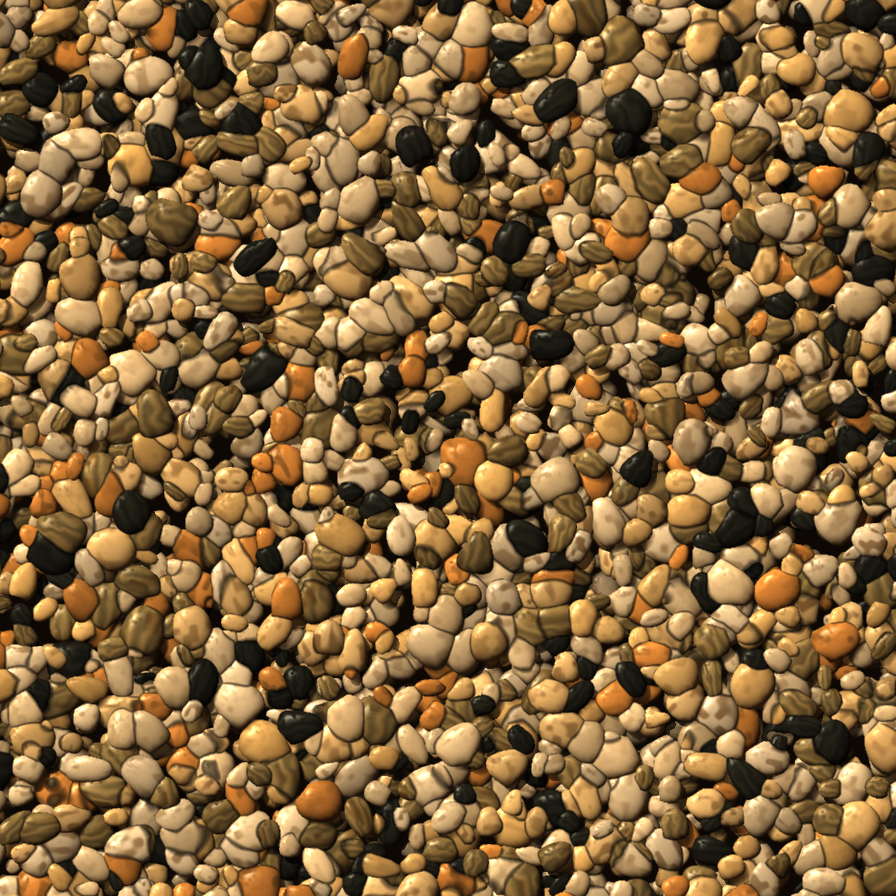
Reproduce this texture procedurally as a three.js fragment shader.

```glsl
// Draws a dense bed of small wet river pebbles in cream, gold, brown and black, lit from the upper left.
varying vec2 vUv;

const float PEBBLES_ACROSS = 30.0;   // cells per canvas side in each layer
const float SOFTNESS = 0.002;        // edge filter width, in canvas units
const float JITTER = 0.9;
const vec2 SEMI_LENGTH = vec2(0.43, 0.90);  // smallest and largest, in cells
const vec2 ASPECT = vec2(0.54, 0.92);
const float LAYER_STEP = 0.22;
const float RANK_STEP = 0.35;
const float SHADOW_REACH = 0.28;     // in cells

const vec3 LIGHT = vec3(-0.45, 0.55, 0.70);
const vec3 SUN = vec3(1.16, 1.11, 1.03);
const vec3 AMBIENT = vec3(0.17, 0.125, 0.075);
const vec3 GLINT = vec3(0.50, 0.48, 0.43);

const vec3 CREAM = vec3(0.86, 0.78, 0.64);
const vec3 GOLD = vec3(0.86, 0.68, 0.39);
const vec3 ORANGE = vec3(0.80, 0.52, 0.23);
const vec3 OLIVE = vec3(0.50, 0.42, 0.25);
const vec3 CHARCOAL = vec3(0.12, 0.12, 0.095);
const vec3 STAIN = vec3(0.36, 0.24, 0.10);
const vec3 CREVICE = vec3(0.055, 0.032, 0.018);

struct Pebble {
  float height;   // surface height, below zero where nothing lies
  float gap;      // height above the next surface underneath
  vec3 normal;
  vec2 seed;
  vec2 local;     // position inside the pebble, -1 to 1
};

vec3 hash3(vec2 p) {
  vec3 q = fract(p.xyx * vec3(0.1031, 0.1030, 0.0973));
  q += dot(q, q.yxz + 33.33);
  return fract((q.xxy + q.yzz) * q.zyx);
}

float noise(vec2 p) {
  vec2 i = floor(p);
  vec2 f = fract(p);
  f = f * f * (3.0 - 2.0 * f);
  float low = mix(hash3(i).x, hash3(i + vec2(1.0, 0.0)).x, f.x);
  float high = mix(hash3(i + vec2(0.0, 1.0)).x, hash3(i + 1.0).x, f.x);
  return mix(low, high, f.y);
}

// Finds the topmost pebble at a point given in cells
Pebble pile(vec2 p) {
  Pebble best = Pebble(-0.2, 0.0, vec3(0.0, 0.0, 1.0), vec2(0.0), vec2(0.0));
  float second = -0.2;
  for (int layer = 0; layer < 3; layer++) {
    float level = float(layer);
    vec2 q = p + level * vec2(0.37, 0.61);
    for (int y = -1; y <= 1; y++) {
      for (int x = -1; x <= 1; x++) {
        vec2 cell = floor(q) + vec2(float(x), float(y));
        vec2 seed = cell + level * 71.0 + 11.0;
        vec3 a = hash3(seed);
        vec2 d = q - cell - 0.5 - (a.xy - 0.5) * JITTER;
        if (dot(d, d) > 1.1) continue;

        // Egg, bean and blunt block outlines
        vec3 b = hash3(seed + 219.7);
        vec3 c = hash3(seed + 431.3);
        float size = mix(SEMI_LENGTH.x, SEMI_LENGTH.y, b.x * b.x);
        float aspect = mix(ASPECT.x, ASPECT.y, b.y);
        vec2 axis = vec2(cos(a.z * 3.1416), sin(a.z * 3.1416));
        vec2 side = vec2(-axis.y, axis.x);
        vec2 u = vec2(dot(d, axis), dot(d, side) / aspect) / size;
        u.y *= 1.0 + (b.z - 0.5) * 0.6 * u.x;
        u.x += (c.x - 0.5) * 0.35 * u.y * u.y;
        vec2 s = u * u;
        float r2 = sqrt(dot(s, s) + mix(0.6, 2.0, c.y) * s.x * s.y);
        float facet = max(0.0, dot(u, vec2(cos(c.z * 6.283), sin(c.z * 6.283)))) * 1.15;
        r2 = max(r2, facet * facet);
        if (r2 >= 1.0) continue;

        float dome = sqrt(1.0 - r2);
        float h = LAYER_STEP * level + RANK_STEP * c.x + 0.7 * size * aspect * dome;
        if (h > best.height) {
          second = best.height;
          vec2 lean = (axis * u.x * aspect + side * u.y) * (0.35 + 0.65 * r2);
          lean += (c.yz - 0.5) * 0.25;
          best = Pebble(h, 0.0, normalize(vec3(lean, dome + 0.3)), seed, u);
        } else {
          second = max(second, h);
        }
      }
    }
  }
  best.gap = best.height - second;
  return best;
}

// Stone colour with mottling, stains and faint bands
vec3 stoneColor(vec2 seed, vec2 local, float grain) {
  vec3 h = hash3(seed + 613.1);
  vec3 color = CREAM;
  if (h.x > 0.38) color = GOLD;
  if (h.x > 0.63) color = ORANGE;
  if (h.x > 0.71) color = OLIVE;
  if (h.x > 0.89) color = CHARCOAL;
  color = mix(color, mix(GOLD, CREAM, h.z), h.x < 0.63 ? 0.35 : 0.0);
  float blotch = noise(local * 2.3 + seed * 3.7);
  float band = 0.5 + 0.5 * sin(local.y * 9.0 + blotch * 5.0);
  float stained = smoothstep(0.5, 0.85, blotch) * (0.15 + 0.5 * h.z * h.z);
  if (h.x < 0.89) color = mix(color, STAIN, stained);
  if (h.x > 0.71) color *= 0.8 + 0.35 * band;
  return color * mix(0.83, 1.1, h.y) * (0.88 + 0.24 * grain);
}

vec3 shade(vec2 p, float blocker) {
  Pebble stone = pile(p);
  if (stone.height < 0.0) return CREVICE;
  float grain = noise(stone.local * 6.0 + stone.seed * 5.1);
  vec3 light = normalize(LIGHT);
  vec3 normal = normalize(stone.normal + vec3(grain - 0.5, 0.5 - grain, 0.0) * 0.16);
  float sunlit = 1.0 - 0.85 * smoothstep(0.10, 0.42, blocker - stone.height);
  float diffuse = max(dot(normal, light), 0.0) * sunlit;
  float open = mix(0.45, 1.0, smoothstep(0.10, 0.60, stone.height));
  open *= mix(0.4, 1.0, smoothstep(0.0, 0.09, stone.gap));
  vec3 color = stoneColor(stone.seed, stone.local, grain) * (AMBIENT + SUN * diffuse) * open;
  float shine = pow(max(dot(normal, normalize(light + vec3(0.0, 0.0, 1.0))), 0.0), 70.0);
  return color + GLINT * shine * sunlit * open * smoothstep(0.2, 0.7, grain);
}

void main() {
  vec2 p = vUv * PEBBLES_ACROSS;
  float blocker = pile(p + normalize(LIGHT.xy) * SHADOW_REACH).height;
  vec3 color = vec3(0.0);
  for (int i = 0; i < 4; i++) {
    vec2 corner = vec2(mod(float(i), 2.0), floor(float(i) / 2.0)) - 0.5;
    color += shade(p + corner * 0.5 * SOFTNESS * PEBBLES_ACROSS, blocker) * 0.25;
  }
  gl_FragColor = vec4(clamp(color, 0.0, 1.0), 1.0);
}
```
